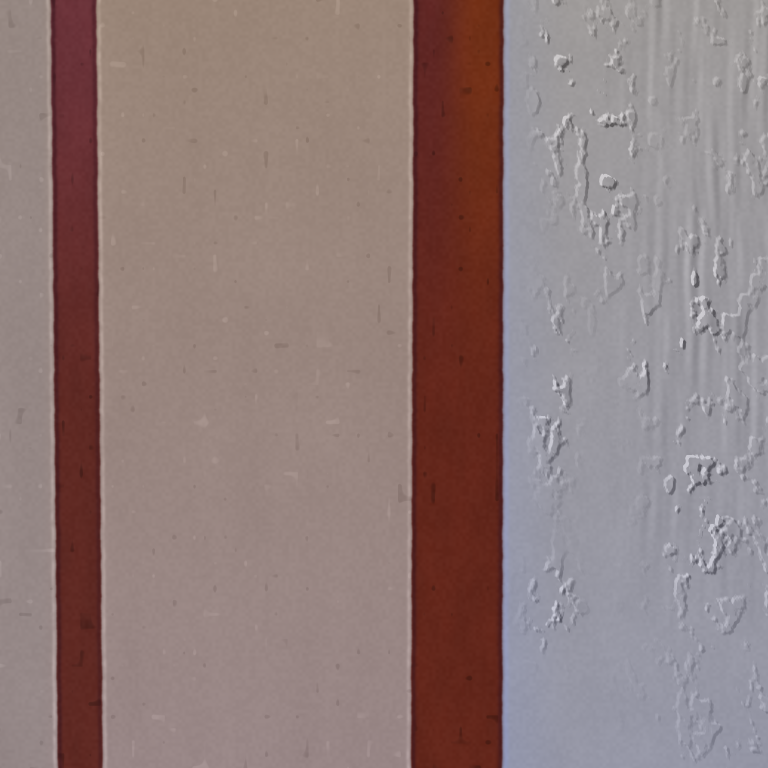
This texture is drawn by a three.js fragment shader. Its source:

```glsl
// Painted vertical boards: warm beige panels, two red-brown strips and a
// pale grey wall. Tilted edge distances place the bands, value noise adds
// grain, and an embossed height field forms the flaked, ridged plaster.
varying vec2 vUv;

float hash(vec2 p) {
  vec3 q = fract(vec3(p.xyx) * 0.1031);
  q += dot(q, q.yzx + 33.33);
  return fract((q.x + q.y) * q.z);
}

float noise(vec2 p) {
  vec2 i = floor(p), f = fract(p);
  f = f * f * (3.0 - 2.0 * f);
  return mix(mix(hash(i), hash(i + vec2(1.0, 0.0)), f.x),
             mix(hash(i + vec2(0.0, 1.0)), hash(i + vec2(1.0)), f.x), f.y);
}

float fbm(vec2 p) {
  float sum = 0.0, amp = 0.5;
  for (int i = 0; i < 4; i++) {
    sum += amp * noise(p);
    p = p * 2.03 + 17.1;
    amp *= 0.5;
  }
  return sum;
}

// Soft line centred on a signed distance of zero
float line(float d, float width) {
  return exp(-d * d / (width * width));
}

float patchAt(vec2 p, vec2 center, vec2 size) {
  vec2 q = (p - center) / size;
  return exp(-dot(q, q));
}

// Where the wall surface is chipped
float flakeArea(vec2 p) {
  float a = patchAt(p, vec2(0.725, 0.90), vec2(0.025, 0.12));
  a += patchAt(p, vec2(0.79, 0.82), vec2(0.035, 0.16));
  a += patchAt(p, vec2(0.85, 0.54), vec2(0.030, 0.05));
  a += patchAt(p, vec2(0.91, 0.60), vec2(0.030, 0.07));
  a += patchAt(p, vec2(0.72, 0.49), vec2(0.025, 0.11));
  a += patchAt(p, vec2(0.91, 0.34), vec2(0.040, 0.10));
  a += patchAt(p, vec2(0.72, 0.21), vec2(0.030, 0.05));
  return min(a + 0.35 * smoothstep(0.76, 0.98, p.x), 1.0);
}

// Wall height: irregular chips plus long upright ridges
float wallHeight(vec2 p) {
  float chips = smoothstep(0.54, 0.66, fbm(p * vec2(62.0, 38.0)));
  vec2 bent = p + vec2(0.008 * noise(p * vec2(12.0, 14.0)), 0.0);
  float ridges = noise(bent * vec2(105.0, 9.0));
  float ridgeArea = smoothstep(0.76, 0.90, p.x) * smoothstep(0.05, 0.6, p.y);
  return chips * flakeArea(p) + 0.42 * ridges * ridgeArea;
}

vec3 beigePanel(vec2 p) {
  vec3 c = mix(vec3(0.595, 0.525, 0.525), vec3(0.600, 0.520, 0.465), p.y);
  c = mix(c, vec3(0.57, 0.53, 0.53), 0.6 * (1.0 - smoothstep(0.05, 0.09, p.x)));
  c += 0.022 * (fbm(p * vec2(28.0, 2.5)) - 0.47);
  c += 0.020 * (fbm(p * vec2(7.0, 9.0)) - 0.47);
  float specks = noise(p * vec2(75.0, 60.0) + 9.0);
  c += 0.045 * smoothstep(0.90, 0.98, specks);
  return c - 0.05 * smoothstep(0.08, 0.02, specks);
}

vec3 redStrip(vec2 p, vec3 low, vec3 high) {
  vec3 c = mix(low, high, smoothstep(0.4, 1.0, p.y));
  c *= 0.94 + 0.13 * fbm(p * vec2(50.0, 18.0));
  float pits = noise(p * vec2(85.0, 60.0) + 31.0);
  return c * (1.0 - 0.22 * smoothstep(0.88, 0.98, pits));
}

vec3 greyWall(vec2 p) {
  vec3 c = mix(vec3(0.585, 0.590, 0.650), vec3(0.620, 0.605, 0.600), p.y);
  c += vec3(-0.01, 0.0, 0.025) * (1.0 - smoothstep(0.65, 0.75, p.x));
  vec2 e = vec2(0.0018, -0.0015);
  float slope = wallHeight(p + e) - wallHeight(p - e);
  c += clamp(slope * 0.32, -0.25, 0.19);
  return c + 0.03 * (fbm(p * vec2(25.0, 14.0)) - 0.47);
}

void main() {
  vec2 p = vUv;
  float wobble = 0.002 * (fbm(vec2(p.y * 75.0, 3.0)) - 0.47);
  float soft = 0.0018;

  // Signed distances to the four upright edges, positive to the right
  float narrowL = p.x - mix(0.0755, 0.0665, p.y) - wobble;
  float narrowR = p.x - mix(0.1335, 0.1250, p.y) + wobble;
  float wideL = p.x - mix(0.5355, 0.5390, p.y) - wobble;
  float wideR = p.x - mix(0.6535, 0.6550, p.y) + wobble;

  // Strips, with a purple tint and an orange glow near the top
  vec3 narrow = redStrip(p, vec3(0.37, 0.16, 0.135), vec3(0.42, 0.20, 0.225));
  vec3 wideTop = mix(vec3(0.37, 0.15, 0.14), vec3(0.45, 0.19, 0.09),
                     smoothstep(0.56, 0.625, p.x));
  vec3 wide = redStrip(p, vec3(0.385, 0.150, 0.105), wideTop);

  vec3 c = beigePanel(p);
  c = mix(c, narrow, smoothstep(-soft, soft, narrowL) * smoothstep(soft, -soft, narrowR));
  c = mix(c, wide, smoothstep(-soft, soft, wideL));
  c = mix(c, greyWall(p), smoothstep(-soft, soft, wideR));

  // Dark seams inside the strips and pale rims beside them
  float seam = line(narrowL - 0.003, 0.003) + 0.7 * line(narrowR + 0.003, 0.003);
  seam += line(wideL - 0.003, 0.003) + line(wideR + 0.002, 0.0035);
  c = mix(c, vec3(0.23, 0.09, 0.12), 0.6 * min(seam, 1.0));
  float rim = line(narrowL + 0.004, 0.0025) + line(narrowR - 0.004, 0.0025);
  rim += line(wideL + 0.004, 0.0025);
  c += 0.075 * rim * (0.5 + noise(p * vec2(40.0, 110.0)));
  c += vec3(0.0, 0.01, 0.06) * line(wideR - 0.005, 0.004);

  c += 0.022 * (noise(p * 230.0) - 0.5);
  gl_FragColor = vec4(clamp(c, 0.0, 1.0), 1.0);
}
```
